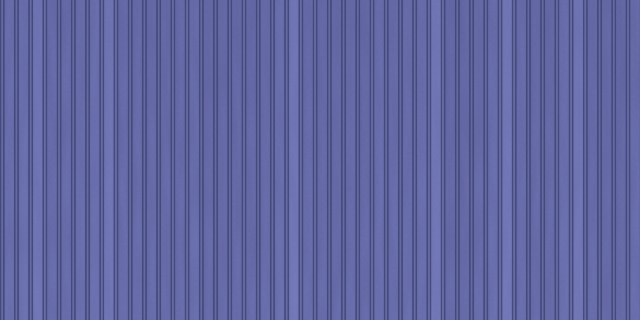
Write a Shadertoy shader that draws this texture.

```glsl
// Blue-violet ribbed metal cladding: 45 vertical ribs split by twin dark grooves.

float hash(float n) {
    return fract(sin(n * 127.1) * 4375.85);
}

vec2 gradientAt(vec2 cell) {
    float angle = 6.2832 * hash(cell.x + 57.3 * cell.y);
    return vec2(cos(angle), sin(angle));
}

float gradientNoise(vec2 p) {
    vec2 cell = floor(p), f = fract(p);
    vec2 s = f * f * f * (f * (f * 6.0 - 15.0) + 10.0);
    float a = dot(gradientAt(cell), f);
    float b = dot(gradientAt(cell + vec2(1, 0)), f - vec2(1, 0));
    float c = dot(gradientAt(cell + vec2(0, 1)), f - vec2(0, 1));
    float d = dot(gradientAt(cell + vec2(1, 1)), f - vec2(1, 1));
    return mix(mix(a, b, s.x), mix(c, d, s.x), s.y);
}

// Brightness of one rib: it climbs towards the last rib of each sheet
float ribTone(float rib) {
    float sheetEnds[6] = float[6](2.0, 7.0, 20.0, 30.0, 35.0, 40.0);
    float tone = 0.22 + 0.22 * hash(rib + 3.0);
    for (int i = 0; i < 6; i++) {
        float before = sheetEnds[i] - rib;
        if (before >= 0.0) tone += 0.55 * exp(-1.1 * before);
    }
    return tone;
}

void mainImage(out vec4 fragColor, in vec2 fragCoord) {
    vec2 uv = fragCoord / iResolution.xy;
    float ribX = uv.x * 45.0 - 0.155;
    float rib = mod(floor(ribX), 45.0);
    float side = fract(ribX) - 0.5;
    float fromCentre = abs(side);
    float soft = 0.5 * 45.0 / iResolution.x;

    // Painted face, a little paler towards the foot
    float tone = ribTone(rib) + 0.18 * (0.5 - uv.y) + 0.12 * side;
    tone += 0.20 * gradientNoise(vec2(uv.x * 90.0, uv.y * 6.0));
    tone += 0.12 * gradientNoise(uv * vec2(240.0, 120.0));
    vec3 color = mix(vec3(0.37, 0.39, 0.625), vec3(0.45, 0.47, 0.72), tone);

    // Narrow ridge between the paired grooves
    float ridge = smoothstep(0.40 - soft, 0.40 + soft, fromCentre);
    color = mix(color, vec3(0.40, 0.42, 0.64), 0.7 * ridge);

    // Paired grooves with a soft shadow
    float toGroove = abs(fromCentre - 0.385);
    float groove = 1.0 - smoothstep(0.05 - soft, 0.05 + soft, toGroove);
    float shadow = exp(-pow(toGroove / 0.09, 2.0));
    color = mix(color, vec3(0.33, 0.35, 0.57), 0.35 * shadow);
    color = mix(color, vec3(0.25, 0.27, 0.46), 0.85 * groove);

    fragColor = vec4(color, 1.0);
}
```
